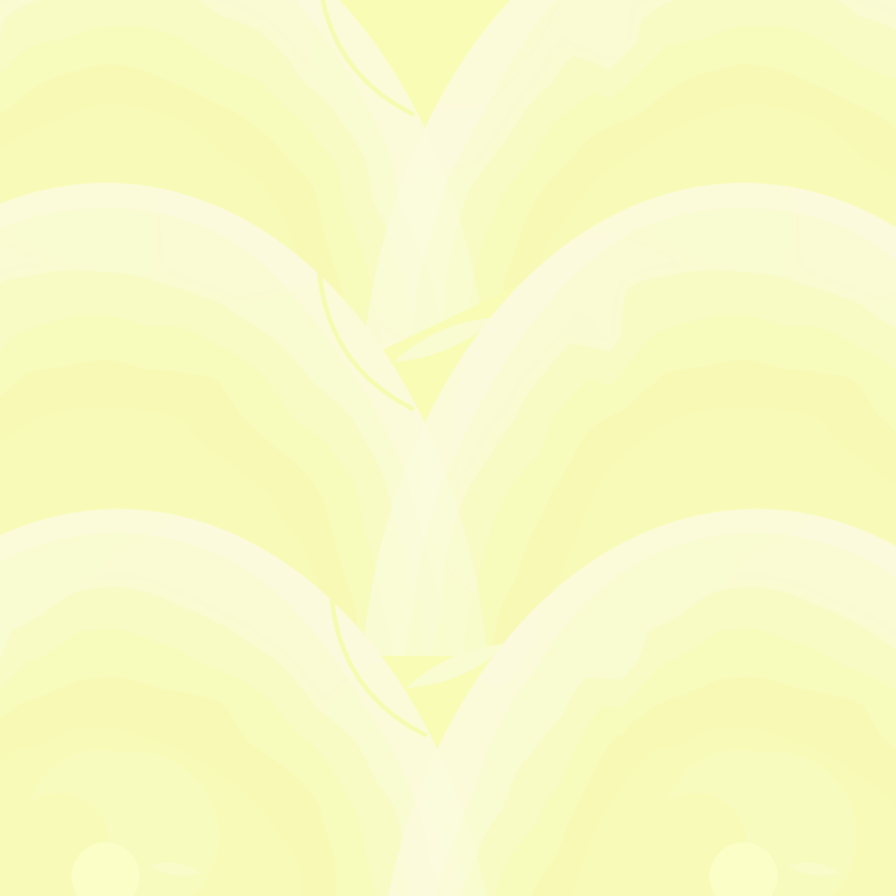
Reproduce this pattern procedurally as a WebGL 2 fragment shader.

```glsl
#version 300 es
precision highp float;
// Overlapping pale scallops: each row of elliptical arches covers the row above.
// Wobbly tint bands follow each rim; neighbours cross in translucent lenses,
// with a fine crack on each shoulder and a curl inside the lowest row.
uniform vec2 u_resolution;
out vec4 fragColor;

const int ROWS = 3;
const float PERIOD = 0.712;               // spacing of arches across
const vec2 RADII = vec2(0.43, 0.61);      // half axes of an arch
const vec2 CREST[ROWS] = vec2[ROWS](vec2(0.118, 1.125), vec2(0.118, 0.796), vec2(0.132, 0.432));
const vec2 VALLEY = vec2(0.356, -0.268);  // crest to crossing of two arches
const float CUT_HEIGHT = 0.104;           // ground shown above a crossing
const float CRACK_WIDTH = 0.0026;
const float WOBBLE = 0.075;
const float LENS_OPACITY = 0.64;

const vec3 GROUND = vec3(0.973, 0.988, 0.705);
const vec3 RIM    = vec3(0.984, 0.986, 0.850);
const vec3 PALE   = vec3(0.978, 0.986, 0.815);
const vec3 MID    = vec3(0.973, 0.985, 0.770);
const vec3 DEEP   = vec3(0.967, 0.983, 0.738);
const vec3 CORE   = vec3(0.968, 0.977, 0.705);
const vec3 HEART  = vec3(0.974, 0.983, 0.717);
const vec3 CRACK  = vec3(0.960, 0.987, 0.700);
const vec3 CURL   = vec3(0.970, 0.984, 0.742);
const vec3 BLUSH  = vec3(0.004, -0.006, 0.012);

float pixel;  // size of one pixel in canvas units

float hash(vec2 p) {
    vec3 q = fract(p.xyx * vec3(0.1031, 0.1030, 0.0973));
    q += dot(q, q.yzx + 33.33);
    return fract((q.x + q.y) * q.z);
}

// Linear value noise keeps the edges slightly angular
float noise(vec2 p) {
    vec2 i = floor(p), f = fract(p);
    return mix(mix(hash(i), hash(i + vec2(1, 0)), f.x),
               mix(hash(i + vec2(0, 1)), hash(i + vec2(1, 1)), f.x), f.y);
}

float fill(float d) { return 1.0 - smoothstep(-pixel, pixel, d); }

float disk(vec2 p, vec2 c, float r) { return length(p - c) - r; }

// Sliver that tapers to a point at both ends
float petal(vec2 p, vec2 a, vec2 b, float width) {
    vec2 ab = b - a, pa = p - a;
    float t = clamp(dot(pa, ab) / dot(ab, ab), 0.0, 1.0);
    return length(pa - ab * t) - width * 4.0 * t * (1.0 - t);
}

// Distance to a quadratic curve, split into short segments
float curve(vec2 p, vec2 a, vec2 b, vec2 c) {
    float best = 1.0;
    vec2 from = a;
    for (int i = 1; i <= 10; i++) {
        float t = float(i) / 10.0;
        vec2 to = mix(mix(a, b, t), mix(b, c, t), t);
        vec2 seg = to - from, q = p - from;
        best = min(best, length(q - seg * clamp(dot(q, seg) / dot(seg, seg), 0.0, 1.0)));
        from = to;
    }
    return best;
}

// Tint bands, crack and curl of one arch; p is measured from its crest
vec3 archColor(vec2 p, float depth, float row) {
    vec2 seed = vec2(17.0, 31.0) * (row + 1.0);
    float n = noise(p * 9.0 + seed) - 0.5 + 0.35 * (noise(p * 23.0 + seed) - 0.5);
    float notch = max(0.0, 1.0 - abs(p.x + 0.15) / 0.05 - abs(p.y + 0.17) / 0.09);
    float d = depth + WOBBLE * n * smoothstep(0.02, 0.2, depth) - 0.08 * notch;
    float soft = 2.0 * pixel;
    float side = smoothstep(0.1, 0.36, abs(p.x));  // the rim widens down the sides
    float rimEnd = 0.045 + 0.06 * side;
    vec3 col = mix(RIM, PALE, smoothstep(-soft, soft, d - rimEnd));
    col = mix(col, MID, smoothstep(-soft, soft, d - 0.165));
    col = mix(col, DEEP, smoothstep(-soft, soft, d - 0.245));
    col = mix(col, CORE, smoothstep(-soft, soft, d - 0.325));
    col = mix(col, HEART, smoothstep(-soft, soft, d - 0.41));
    float blush = smoothstep(-0.02, 0.02, noise(p * 7.0 + seed.yx) - 0.56);
    col += BLUSH * blush * (1.0 - smoothstep(0.12, 0.18, d));

    float crack = curve(p, vec2(0.238, -0.098), vec2(0.248, -0.205), vec2(0.342, -0.252));
    col = mix(col, CRACK, fill(crack - CRACK_WIDTH));

    if (row > 1.5) {  // hooked curl with a pale bud
        float body = min(disk(p, vec2(0.018, -0.365), 0.094), disk(p, vec2(-0.021, -0.35), 0.081));
        body = max(body, -disk(p, vec2(-0.067, -0.373), 0.056));
        col = mix(col, CURL, fill(body));
        col = mix(col, MID + 0.01, fill(disk(p, vec2(-0.014, -0.41), 0.038)));
        col = mix(col, PALE, 0.6 * fill(petal(p, vec2(0.035, -0.398), vec2(0.093, -0.406), 0.007)));
    }
    return col;
}

void main() {
    float size = min(u_resolution.x, u_resolution.y);
    vec2 uv = gl_FragCoord.xy / size;
    pixel = 0.8 / size;
    vec3 col = GROUND;
    for (int i = 0; i < ROWS; i++) {
        float row = float(i);
        vec2 p = uv - CREST[i];
        p.x = mod(p.x, PERIOD);  // between the crests of two neighbours

        // Ground wedge and sliver above each crossing
        if (i > 0) {
            vec2 v = p - VALLEY;
            float tilt = i == 1 ? 0.48 : 0.0;
            float wedge = max(v.y - CUT_HEIGHT - tilt * v.x, abs(v.x) - 0.13);
            col = mix(col, GROUND, fill(wedge));
            col = mix(col, PALE, fill(petal(v, vec2(-0.035, 0.068), vec2(0.08, 0.118), 0.011)));
        }

        // Left arch, then its right neighbour, translucent where they cross
        vec2 q = p - vec2(PERIOD, 0.0);
        vec2 center = vec2(0.0, -RADII.y);
        float leftDepth = 1.0 - length((p - center) / RADII);
        float rightDepth = 1.0 - length((q - center) / RADII);
        float left = fill(-leftDepth * RADII.x);
        float right = fill(-rightDepth * RADII.x);
        col = mix(col, archColor(p, leftDepth, row), left);
        vec3 rightColor = archColor(q, rightDepth, row) + vec3(0.0, 0.002, 0.02) * left;
        col = mix(col, rightColor, right * mix(1.0, LENS_OPACITY, left));
    }
    fragColor = vec4(clamp(col, 0.0, 1.0), 1.0);
}
```
